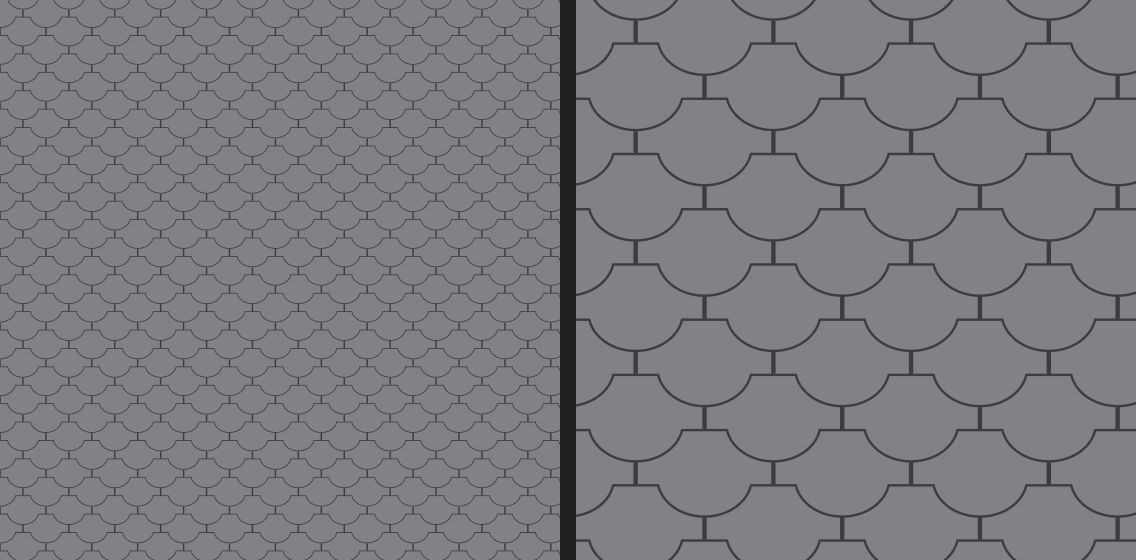
Left: the whole. Right: its middle third, enlarged.
This pattern is drawn by a WebGL 1 fragment shader. Its source:

```glsl
precision highp float;
// Grey roof of scalloped shingles in staggered courses, outlined by thin dark joints.

uniform vec2 u_resolution;

const float COURSE = 0.401; // course height, in shingle widths

// Approximate signed distance to an axis-aligned ellipse.
float ellipseDistance(vec2 p, vec2 radii) {
  float k = length(p / radii);
  return k * (k - 1.0) / max(length(p / (radii * radii)), 1e-4);
}

// Distance to a segment lying along x, from a to b.
float spanDistance(vec2 p, float a, float b) {
  return length(vec2(p.x - clamp(p.x, a, b), p.y));
}

// Share of the pixel covered by a line of the given half width.
float stroke(float dist, float halfWidth, float pixel) {
  return clamp(0.5 + (halfWidth - dist) / pixel, 0.0, 1.0);
}

void main() {
  // Shingle units, with y running down from the top edge.
  float pixel = 12.2 / u_resolution.x;
  vec2 q = vec2(gl_FragCoord.x, u_resolution.y - gl_FragCoord.y) * pixel;

  // Local cell: x is centred on a scallop, y is the depth below its shoulder.
  float y = q.y - 0.373;
  float row = floor(y / COURSE);
  float x = fract(q.x + 0.5 + 0.5 * mod(row, 2.0)) - 0.5;
  vec2 p = vec2(abs(x), y - row * COURSE);

  // Rounded lower edge, and the shoulders of this course and the next.
  float arc = abs(ellipseDistance(p + vec2(0.0, 0.053), vec2(0.343, 0.28)));
  float upper = spanDistance(p, 0.337, 0.5);
  float lower = spanDistance(p - vec2(0.0, COURSE), 0.0, 0.163);
  float outline = stroke(min(arc, min(upper, lower)), 0.0088, pixel);

  // Thicker upright joint from the scallop's tip to the next course.
  float joint = stroke(p.x, 0.016, pixel) * smoothstep(-pixel, pixel, p.y - 0.227);

  vec3 slate = vec3(0.51, 0.51, 0.525);
  vec3 gap = vec3(0.24, 0.24, 0.25);
  gl_FragColor = vec4(mix(slate, gap, max(outline, joint)), 1.0);
}
```
